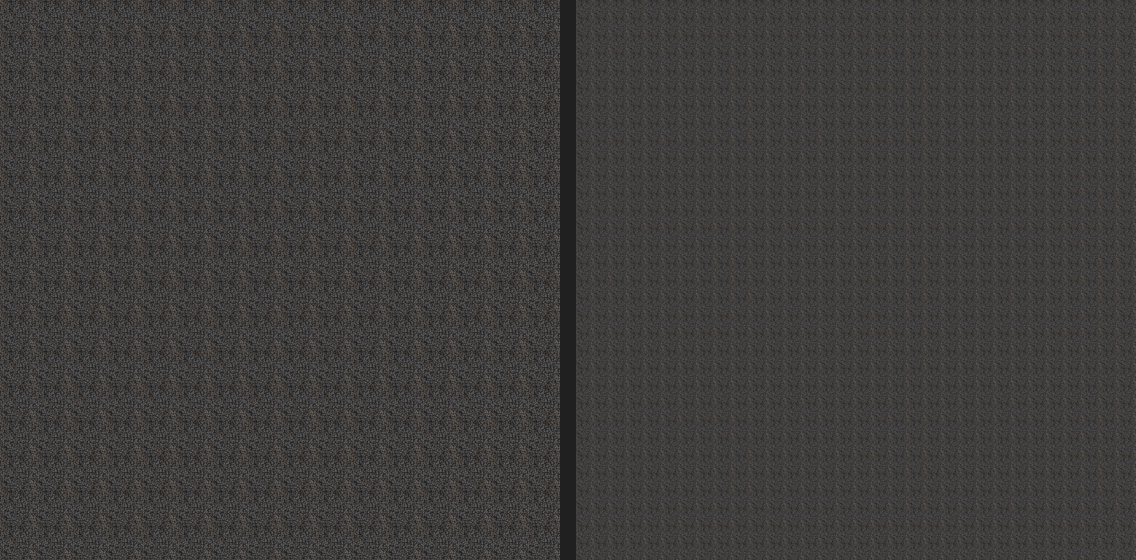
Left, the tile; right, the same tile 2 across and 2 down.
A Shadertoy shader for this texture:

```glsl
// Fine dark asphalt: a 16 by 16 grid of identical square tiles.
// Each tile is wrapped cellular noise (stone grains with dark gaps), toned by
// coarser wrapped cells (clusters of grains) and a few soft patches.

const float REPEATS = 16.0;          // tiles across and down
const float GRAINS = 22.0;           // grain cells along one tile side
const float CLUSTERS = 7.0;          // cluster cells along one tile side
const int SAMPLES = 2;               // antialiasing samples per pixel side

const vec3 GAP_COLOR = vec3(0.137, 0.136, 0.136);
const vec3 STONE_COLOR = vec3(0.319, 0.316, 0.315);
const vec3 WARM_TINT = vec3(1.07, 1.00, 0.94);
const vec3 COOL_TINT = vec3(0.965, 1.00, 1.055);
const float GRAIN_VARIATION = 0.42;  // spread of brightness between grains
const float CLUSTER_VARIATION = 0.12; // spread between clusters
const float PATCH_WARMTH = 0.5;      // lean of the patches towards brown

// Soft patches: centre x, centre y, radius, change of brightness
const int PATCH_COUNT = 5;
const vec4 PATCHES[PATCH_COUNT] = vec4[](
    vec4(0.94, 0.13, 0.11, 0.22),
    vec4(0.06, 0.88, 0.10, 0.20),
    vec4(0.17, 0.96, 0.10, -0.18),
    vec4(0.62, 0.90, 0.10, -0.13),
    vec4(0.90, 0.95, 0.09, -0.16));

vec3 hash3(vec2 cell) {
    vec3 q = fract(cell.xyx * vec3(0.1031, 0.1030, 0.0973) + 0.137);
    q += dot(q, q.yxz + 33.33);
    return fract((q.xxy + q.yzz) * q.zyx);
}

// Nearest of count by count cells: xy = wrapped cell, z = distance to centre
vec3 nearestCell(vec2 tileUv, float count) {
    vec2 p = tileUv * count;
    vec2 base = floor(p);
    vec3 nearest = vec3(0.0, 0.0, 8.0);
    for (int y = -1; y <= 1; y++) {
        for (int x = -1; x <= 1; x++) {
            vec2 cell = base + vec2(x, y);
            vec2 wrapped = mod(cell, count);
            float d = length(cell + hash3(wrapped + count).xy - p);
            if (d < nearest.z) nearest = vec3(wrapped, d);
        }
    }
    return nearest;
}

// Broad tone of a tile: x = brightness factor, y = warmth
vec2 patchTone(vec2 tileUv) {
    vec2 tone = vec2(1.0, 0.0);
    for (int i = 0; i < PATCH_COUNT; i++) {
        vec4 spot = PATCHES[i];
        vec2 offset = fract(tileUv - spot.xy + 0.5) - 0.5;
        float cover = exp(-dot(offset, offset) / (spot.z * spot.z));
        tone += cover * vec2(spot.w, PATCH_WARMTH);
    }
    return tone;
}

vec3 asphalt(vec2 uv) {
    vec2 tileUv = fract(uv * REPEATS);
    vec3 grain = nearestCell(tileUv, GRAINS);
    vec3 traits = hash3(grain.xy + 41.0);
    vec2 tone = patchTone(tileUv);

    // Every grain belongs wholly to one cluster
    vec2 grainUv = (grain.xy + 0.5) / GRAINS;
    vec3 cluster = hash3(nearestCell(grainUv, CLUSTERS).xy + 73.0);

    // Rounded stones fading into the gaps
    float stone = smoothstep(0.78, 0.18, grain.z);
    vec3 color = mix(GAP_COLOR, STONE_COLOR, stone);
    color *= 1.0 + GRAIN_VARIATION * (traits.x - 0.5);
    color *= 1.0 + CLUSTER_VARIATION * (cluster.x - 0.5);

    // Some grains lean brown, some blue; patches lean brown
    float warmth = clamp(mix(traits.y, cluster.y, 0.4) + tone.y, 0.0, 1.0);
    color *= mix(COOL_TINT, WARM_TINT, warmth);
    return color * tone.x;
}

void mainImage(out vec4 fragColor, in vec2 fragCoord) {
    vec3 sum = vec3(0.0);
    for (int y = 0; y < SAMPLES; y++) {
        for (int x = 0; x < SAMPLES; x++) {
            vec2 jitter = (vec2(x, y) + 0.5) / float(SAMPLES) - 0.5;
            sum += asphalt((fragCoord + jitter) / iResolution.xy);
        }
    }
    fragColor = vec4(sum / float(SAMPLES * SAMPLES), 1.0);
}
```
